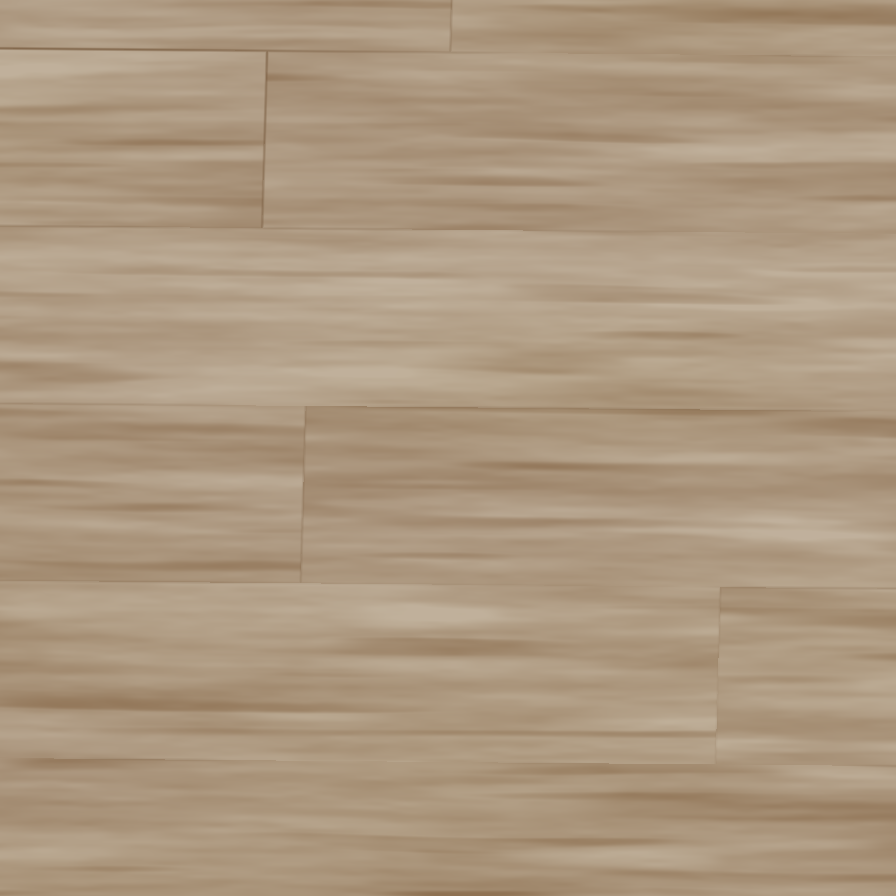
This texture is drawn by a WebGL 1 fragment shader. Its source:

```glsl
precision highp float;
// Pale wood floor: long staggered planks in six slightly tilted rows.
// Each plank gets its own tone and fine grain, built from stretched noise whose
// strands are shifted at random; faint, mostly worn away seams divide them.

uniform vec2 u_resolution;

#define ROW_HEIGHT 0.198
#define FIRST_SEAM 0.054
#define ROW_TILT 0.009
#define JOINT_TILT 0.028
#define SEAM_WIDTH 0.0028
#define GRAIN_CONTRAST 1.80
#define STREAK_DEPTH 0.60
#define PLANK_VARIATION 0.16
#define DARK_WOOD vec3(0.61, 0.51, 0.40)
#define PALE_WOOD vec3(0.72, 0.65, 0.56)
#define SEAM_COLOR vec3(0.48, 0.37, 0.26)

float hash(vec2 p) {
  vec3 q = fract(vec3(p.xyx) * 0.1031);
  q += dot(q, q.yzx + 33.33);
  return fract((q.x + q.y) * q.z);
}

// One strand of smooth 1D noise, shifted along its length.
float strand(float x, float id) {
  x += 23.0 * hash(vec2(id, 7.3));
  float cell = floor(x);
  float f = x - cell;
  return mix(hash(vec2(cell, id)), hash(vec2(cell + 1.0, id)), f * f * (3.0 - 2.0 * f));
}

// Neighbouring strands blended across the grain.
float strands(vec2 p) {
  float id = floor(p.y);
  float f = p.y - id;
  return mix(strand(p.x, id), strand(p.x, id + 1.0), f * f * (3.0 - 2.0 * f));
}

// Grain from broad bands down to fine fibres, centred on zero.
float grain(vec2 p) {
  vec2 frequency = vec2(1.7, 15.0);
  float weight = 0.25;
  float sum = 0.0;
  for (int i = 0; i < 5; i++) {
    sum += weight * (strands(p * frequency + float(i) * 31.0) - 0.5);
    frequency *= vec2(1.5, 1.75);
    weight *= 0.94;
  }
  return sum;
}

// Position of the butt joint in a row; beyond 1 the plank spans the canvas.
float jointPosition(float row) {
  if (row < 0.5) return 0.507;
  if (row < 1.5) return 0.297;
  if (row < 2.5) return 2.0;
  if (row < 3.5) return 0.340;
  return row < 4.5 ? 0.803 : 2.0;
}

// Soft line of the seam width around a signed distance.
float seamLine(float distance, float pixel) {
  float reach = 0.5 * SEAM_WIDTH + max(pixel, 0.4 * SEAM_WIDTH);
  return 1.0 - smoothstep(0.0, reach, abs(distance));
}

void main() {
  vec2 uv = gl_FragCoord.xy / u_resolution;
  float pixel = 1.0 / min(u_resolution.x, u_resolution.y);
  float depth = 1.0 - uv.y;

  // Row and plank
  float across = (depth - FIRST_SEAM - ROW_TILT * uv.x) / ROW_HEIGHT;
  float row = floor(across) + 1.0;
  float inRow = fract(across);
  float toJoint = uv.x - jointPosition(row) + JOINT_TILT * (inRow - 0.2) * ROW_HEIGHT;
  float side = smoothstep(-pixel, pixel, toJoint);
  float plank = row * 2.0 + step(0.0, toJoint);
  float seed = hash(vec2(plank, 4.7));

  // Gently wavering grain
  vec2 wood = vec2(uv.x + 9.0 * seed, across * ROW_HEIGHT + 3.0 + plank * 2.37);
  wood.y += 0.007 * (strands(wood * vec2(4.0, 9.0)) - 0.5);
  float tone = 0.82 - 0.30 * depth + GRAIN_CONTRAST * grain(wood);

  // Tapering dark streaks, pale slivers and small pores
  float streak = strands(wood * vec2(3.4, 78.0) + 11.0);
  tone -= STREAK_DEPTH * smoothstep(0.66, 0.98, streak);
  tone += 0.38 * smoothstep(0.62, 0.95, strands(wood * vec2(4.0, 50.0) + 57.0));
  tone += 0.16 * (strands(wood * vec2(34.0, 210.0)) - 0.5);

  // Plank tone; the right-hand boards are a little browner
  tone += PLANK_VARIATION * (seed - 0.5) - 0.10 * side;
  vec3 color = mix(DARK_WOOD, PALE_WOOD, clamp(tone, -0.50, 1.30));
  color.b += 0.012 * (strands(vec2(uv.x * 2.0, depth * 7.0)) - 0.5);

  // Worn seams: clear at the top left, only traces elsewhere
  float seamDistance = (inRow - step(0.5, inRow)) * ROW_HEIGHT;
  float seamId = floor(across + 0.5);
  float wear = smoothstep(0.30, 0.80, strand(uv.x * 7.0, seamId + 20.0));
  float fresh = (1.0 - smoothstep(0.10, 0.55, uv.x)) * (1.0 - smoothstep(0.1, 0.3, depth));
  float rowSeam = seamLine(seamDistance, pixel) * mix(0.22 * wear, 0.80, fresh);
  float jointWear = 0.6 + 0.4 * strand(depth * 22.0, row + 40.0);
  float jointClarity = mix(0.28, 0.75, exp(-pow((row - 1.0) * 1.2, 2.0)));
  jointClarity *= 1.0 - 0.6 * smoothstep(0.6, 0.75, depth);
  float joint = seamLine(toJoint, pixel) * jointClarity * jointWear;
  color = mix(color, SEAM_COLOR, max(rowSeam, joint));

  gl_FragColor = vec4(color, 1.0);
}
```
